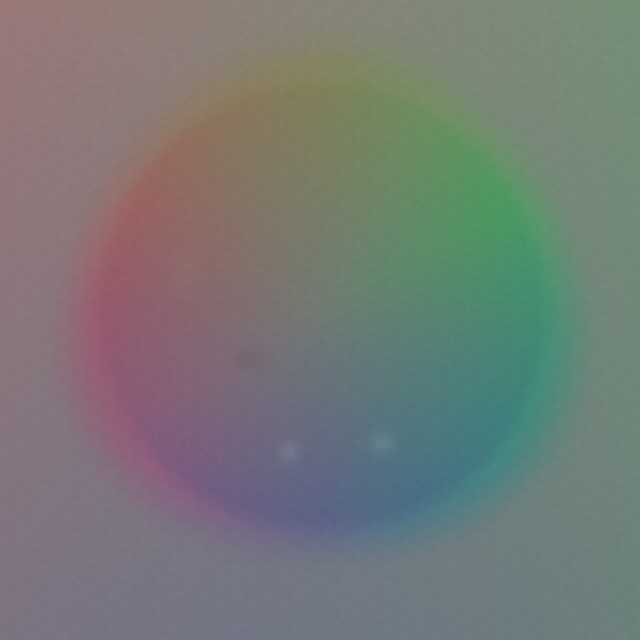
Reproduce this background procedurally as a Shadertoy shader.

```glsl
const float TAU = 6.2831853;
const vec2 CENTER = vec2(0.503, 0.520);
const float EDGE_RADIUS = 0.388;
const float EDGE_SOFTNESS = 0.056;
const float EDGE_WOBBLE = 0.017;
const float INNER_RADIUS = 0.350;
const float RIM_SOFTNESS = 0.017;
const float RIM_LIFT = 0.14;
const float RIM_LIGHT = 0.018;
const float SATURATION_CURVE = 0.92;
const float GRAIN = 0.010;
const float GRAIN_SCALE = 130.0;

const vec3 CORE = vec3(0.44, 0.48, 0.45);
const vec3 TOP_LEFT = vec3(0.60, 0.47, 0.47);
const vec3 TOP_RIGHT = vec3(0.46, 0.56, 0.465);
const vec3 BOTTOM_LEFT = vec3(0.485, 0.45, 0.505);
const vec3 BOTTOM_RIGHT = vec3(0.42, 0.50, 0.48);
const vec3 BOTTOM_TINT = vec3(-0.015, -0.01, 0.02);
const vec3 GLINT = vec3(0.05, 0.06, 0.045);

// Hues around the sphere, counterclockwise from the right
const int STOPS = 12;
const vec3 RING[STOPS] = vec3[STOPS](
    vec3(0.25, 0.555, 0.44), vec3(0.28, 0.61, 0.37), vec3(0.41, 0.56, 0.37),
    vec3(0.50, 0.50, 0.35), vec3(0.55, 0.45, 0.36), vec3(0.61, 0.38, 0.37),
    vec3(0.59, 0.345, 0.42), vec3(0.54, 0.35, 0.47), vec3(0.44, 0.36, 0.51),
    vec3(0.35, 0.38, 0.53), vec3(0.27, 0.44, 0.52), vec3(0.24, 0.50, 0.49));

vec3 ringColor(vec2 direction) {
    float turn = fract(atan(direction.y, direction.x) / TAU + 1.0) * float(STOPS);
    int i = int(turn) % STOPS;
    return mix(RING[i], RING[(i + 1) % STOPS], fract(turn));
}

float softSpot(vec2 uv, vec2 place, vec2 size) {
    vec2 d = (uv - place) / size;
    return exp(-dot(d, d));
}

float layeredSines(vec2 p) {
    float sum = 0.0;
    float amplitude = 0.5;
    for (int i = 0; i < 4; i++) {
        sum += amplitude * sin(p.x + 1.7 * sin(p.y)) * cos(p.y - sin(p.x));
        p = mat2(1.2, 1.5, -1.5, 1.2) * p + 2.3;
        amplitude *= 0.8;
    }
    return sum;
}

void mainImage(out vec4 fragColor, in vec2 fragCoord) {
    vec2 uv = fragCoord / iResolution.xy;
    vec2 p = uv - CENTER;
    float radius = length(p);
    float angle = atan(p.y, p.x + 1e-5);

    // Hazy backdrop, cooler at the middle of the lower edge
    vec3 backdrop = mix(mix(BOTTOM_LEFT, BOTTOM_RIGHT, uv.x),
                        mix(TOP_LEFT, TOP_RIGHT, uv.x), uv.y);
    backdrop += BOTTOM_TINT * 4.0 * uv.x * (1.0 - uv.x) * (1.0 - uv.y);

    // Sphere: gray core, saturated rim, hues lifted outside the inner edge
    float rim = smoothstep(INNER_RADIUS - RIM_SOFTNESS, INNER_RADIUS + RIM_SOFTNESS, radius);
    float lift = RIM_LIFT * rim * abs(sin(angle));
    vec3 hue = ringColor(p + vec2(1e-5, lift)) + RIM_LIGHT * rim;
    float saturation = pow(min(radius / INNER_RADIUS, 1.0), SATURATION_CURVE);
    vec3 sphere = mix(CORE, hue, saturation);

    // Blurred outer boundary
    float edge = EDGE_RADIUS - EDGE_WOBBLE * sin(3.0 * angle);
    float cover = 1.0 - smoothstep(edge - EDGE_SOFTNESS, edge + EDGE_SOFTNESS, radius);
    vec3 color = mix(backdrop, sphere, cover);

    // Small glints and faint smudges
    color += GLINT * softSpot(uv, vec2(0.452, 0.293), vec2(0.016));
    color += GLINT * softSpot(uv, vec2(0.597, 0.307), vec2(0.019, 0.016));
    color += 0.25 * GLINT * softSpot(uv, vec2(0.289, 0.577), vec2(0.018, 0.035));
    color -= 0.025 * softSpot(uv, vec2(0.390, 0.440), vec2(0.026, 0.017));

    color += GRAIN * layeredSines(uv * GRAIN_SCALE);
    fragColor = vec4(color, 1.0);
}
```
